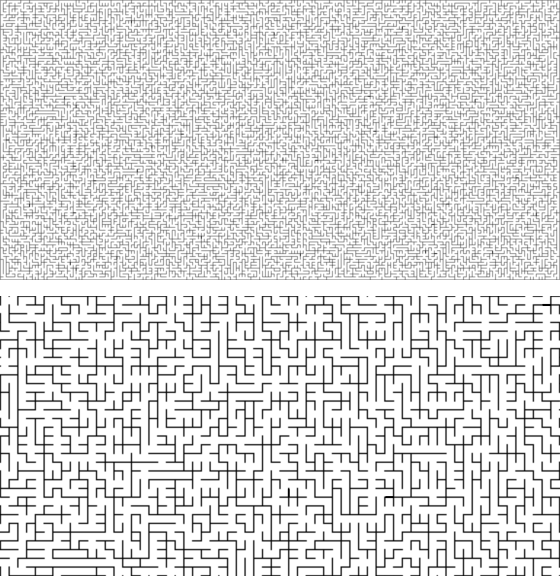
Top: the whole. Bottom: its middle third, enlarged.
Write a WebGL 1 fragment shader that draws this pattern.

```glsl
precision highp float;
// A dense rectangular maze of thin black walls on white, inside a frame.
// Each inner post joins its cheapest neighbour by hashed edge cost; one post of
// every mutual pair sends its wall on elsewhere, so the walls grow like trees.

uniform vec2 u_resolution;

const float ROWS = 96.0;
const float WALL_WIDTH = 0.141;   // in cells
const float FILTER_RADIUS = 1.08; // of the smoothing tent, in pixels
const vec3 PAPER = vec3(1.0);
const vec3 INK = vec3(0.0);

float hash(vec2 p) {
  return fract(sin(dot(p, vec2(127.1, 311.7))) * 43758.5453);
}

// Unit step for a number of quarter turns
vec2 stepFromTurn(float turn) {
  float angle = turn * 1.5707963;
  return floor(vec2(cos(angle), sin(angle)) + 0.5);
}

// Same cost from either end, as the edge midpoint is hashed
float edgeCost(vec2 post, vec2 toward) {
  return hash(2.0 * post + toward);
}

vec2 cheapestStep(vec2 post) {
  vec2 best = vec2(0.0);
  float least = 9.0;
  for (int i = 0; i < 4; i++) {
    vec2 toward = stepFromTurn(float(i));
    float cost = edgeCost(post, toward);
    if (cost < least) {
      least = cost;
      best = toward;
    }
  }
  return best;
}

// Another step than the taken one, avoiding doubled walls and small squares
vec2 alternativeStep(vec2 post, vec2 taken) {
  vec2 best = -taken;
  float least = 9.0;
  for (int i = 0; i < 4; i++) {
    vec2 toward = stepFromTurn(float(i));
    vec2 reply = cheapestStep(post + toward);
    float cost = edgeCost(post, toward);
    if (dot(reply, toward) < -0.5) cost += 4.0;
    if (dot(reply, taken) > 0.5) cost += 2.0;
    if (dot(toward, taken) < 0.5 && cost < least) {
      least = cost;
      best = toward;
    }
  }
  return best;
}

vec2 wallStep(vec2 post) {
  vec2 toward = cheapestStep(post);
  bool mutual = dot(toward, cheapestStep(post + toward)) < -0.5;
  bool yields = mod(post.x + post.y, 2.0) < 0.5;
  if (mutual && yields) toward = alternativeStep(post, toward);
  return toward;
}

// Integral of a unit tent filter up to t
vec2 tentIntegral(vec2 t) {
  t = clamp(t, -1.0, 1.0);
  return 0.5 + t - 0.5 * t * abs(t);
}

// Tent filtered coverage at p of a box given by centre and half size
float boxCoverage(vec2 p, vec2 centre, vec2 halfSize, float radius) {
  vec2 d = centre - p;
  vec2 share = tentIntegral((d + halfSize) / radius) - tentIntegral((d - halfSize) / radius);
  return share.x * share.y;
}

// Ink of nearby inner posts and of the wall pieces between them, without overlap
float mazeInk(vec2 p, vec2 cells, float width, float radius) {
  float ink = 0.0;
  vec2 nearest = floor(p + 0.5);
  for (int j = -1; j <= 1; j++) {
    for (int i = -1; i <= 1; i++) {
      vec2 post = nearest + vec2(float(i), float(j));
      vec2 room = min(post, cells - post);
      if (min(room.x, room.y) > 0.5) {
        vec2 toward = wallStep(post);
        vec2 wallHalf = 0.5 * mix(vec2(width), vec2(1.0 - width), abs(toward));
        ink += boxCoverage(p, post, vec2(0.5 * width), radius);
        ink += boxCoverage(p, post + 0.5 * toward, wallHalf, radius);
      }
    }
  }
  return ink;
}

float frameInk(vec2 p, vec2 cells, float width, float radius) {
  vec2 middle = 0.5 * cells;
  return boxCoverage(p, middle, middle + 0.5 * width, radius)
       - boxCoverage(p, middle, middle - 0.5 * width, radius);
}

void main() {
  // Cell units, with the framed grid centred on the canvas
  float pixel = (ROWS + WALL_WIDTH) / u_resolution.y;
  vec2 span = u_resolution * pixel;
  vec2 cells = vec2(floor(span.x - WALL_WIDTH + 0.001), ROWS);
  vec2 p = gl_FragCoord.xy * pixel - 0.5 * (span - cells);

  float radius = FILTER_RADIUS * pixel;
  float ink = mazeInk(p, cells, WALL_WIDTH, radius) + frameInk(p, cells, WALL_WIDTH, radius);
  gl_FragColor = vec4(mix(PAPER, INK, clamp(ink, 0.0, 1.0)), 1.0);
}
```
